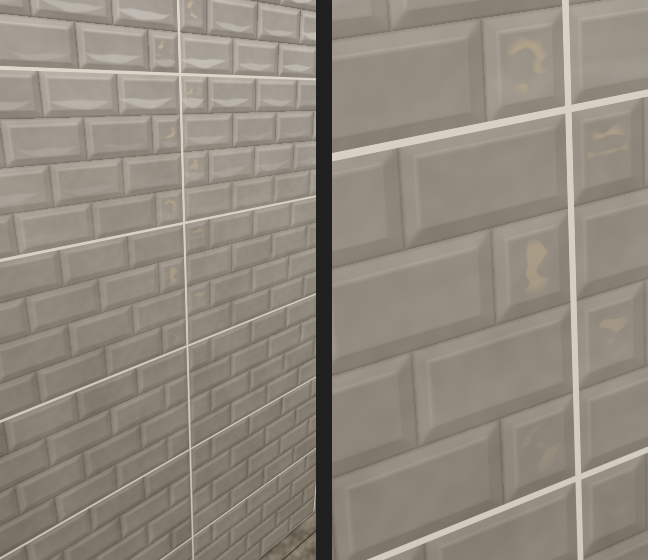
Left, the full canvas; right, a detail of the centre.
Reproduce this texture procedurally as a Shadertoy shader.

```glsl
// Glossy grey bevelled brick tiles in grouted panels, seen obliquely above a stone floor.

const float PANEL_BRICKS = 4.0;   // bricks across one panel
const float PANEL_ROWS = 4.0;     // rows down one panel
const float FLOOR_PANEL = 5.0;    // panel line where the wall meets the floor
const float BRICK_ASPECT = 1.8;   // brick width over its height
const float GROUT_HALF = 0.037;   // in brick heights
const float BEVEL = 0.16;         // in brick heights

const vec3 TILE_TOP = vec3(0.645, 0.615, 0.575);
const vec3 TILE_BOTTOM = vec3(0.495, 0.465, 0.415);
const vec3 GROUT = vec3(0.88, 0.85, 0.80);
const vec3 GLINT = vec3(0.69, 0.63, 0.53);
const vec3 SHEEN = vec3(0.80, 0.79, 0.76);
const vec3 STONE_DARK = vec3(0.35, 0.32, 0.27);
const vec3 STONE_LIGHT = vec3(0.60, 0.56, 0.49);

float hash(vec2 p) {
    vec3 q = fract(vec3(p.xyx) * 0.1031);
    q += dot(q, q.yzx + 33.33);
    return fract((q.x + q.y) * q.z);
}

float cornerSlope(vec2 cell, vec2 offset) {
    float angle = 6.2832 * hash(cell);
    return dot(vec2(cos(angle), sin(angle)), offset);
}

float gradientNoise(vec2 p) {
    vec2 i = floor(p), f = p - i;
    vec2 s = f * f * f * (f * (f * 6.0 - 15.0) + 10.0);
    vec2 e = vec2(1.0, 0.0);
    float low = mix(cornerSlope(i, f), cornerSlope(i + e, f - e), s.x);
    float high = mix(cornerSlope(i + e.yx, f - e.yx), cornerSlope(i + 1.0, f - 1.0), s.x);
    return mix(low, high, s.y);
}

// Maps a point on the view (origin at the upper left) to bricks across, panels down.
vec2 wallFromView(vec2 view) {
    mat3 viewFromWall = mat3(0.1332, 0.0161, 0.0929,
                             0.0417, 0.3073, 0.105,
                             0.3216, 0.1328, 1.0);
    vec3 h = inverse(viewFromWall) * vec3(view, 1.0);
    return h.xy / h.z;
}

// Brightness of the four sloping sides; edges = distances to left, top, right, bottom.
float bevelLight(vec4 edges, float width, float aa) {
    float d = min(min(edges.x, edges.y), min(edges.z, edges.w));
    vec4 weight = exp((d - edges) / 0.02);
    float side = dot(weight, vec4(0.025, 0.045, -0.03, -0.05)) / dot(weight, vec4(1.0));
    float slope = 1.0 - smoothstep(width - aa, width + aa, d);
    float rim = 1.0 - smoothstep(0.01, 0.025 + aa, abs(d - width));
    float groove = 1.0 - smoothstep(0.0, 0.025 + aa, d);
    return side * slope + rim * (0.015 + 0.5 * side) - 0.055 * groove;
}

// Bowl-shaped reflection low on a face; f runs from -1 to 1.
float crescent(vec2 f, float lift) {
    float lens = min(f.y - 0.42 + lift, 0.88 - 0.5 * f.x * f.x - f.y);
    return smoothstep(0.0, 0.16, lens);
}

vec3 tileColor(vec2 wall, float height, float aa) {
    // Running bond, turned half a brick in each neighbouring panel
    float panel = floor(wall.x / PANEL_BRICKS);
    float x = wall.x - panel * PANEL_BRICKS;
    float y = wall.y * PANEL_ROWS;
    float row = floor(y);
    float shift = 0.5 * mod(row + panel + 1.0, 2.0);
    float column = floor(x + shift);
    float left = max(column - shift, 0.0);
    float right = min(column + 1.0 - shift, PANEL_BRICKS);
    vec4 edges = vec4((x - left) * BRICK_ASPECT, y - row,
                      (right - x) * BRICK_ASPECT, row + 1.0 - y);
    vec2 face = (edges.xy - edges.zw) / (edges.xy + edges.zw) / 0.8;
    vec2 id = vec2(column + panel * 17.0, row);
    float rnd = hash(id + 40.0);
    float gloss = 1.0 - smoothstep(-0.4, 1.2, wall.y);

    // Base tone, uneven glaze and bevels
    vec2 p = vec2(wall.x * BRICK_ASPECT, y);
    vec3 color = mix(TILE_TOP, TILE_BOTTOM, smoothstep(0.0, 1.0, height));
    color += 0.02 * (rnd - 0.5) + 0.035 * gradientNoise(p * 0.8) + 0.02 * gradientNoise(p * 4.0);
    color += 0.012 * face.y * (1.0 - smoothstep(0.8, 1.0, abs(face.y)));
    color += bevelLight(edges, BEVEL, aa) * (0.9 + 0.8 * gloss);

    // Reflections, strongest in the upper rows
    float wobble = 0.2 * gradientNoise(p * 1.7 + 9.0);
    float shine = crescent(face + vec2(0.4 * (rnd - 0.5), wobble), 0.25 * rnd);
    color = mix(color, SHEEN, shine * gloss * (0.15 + 0.7 * rnd));
    float isHalf = step(right - left, 0.6);
    float inside = 1.0 - smoothstep(0.45, 0.8, length(face));
    float swirl = smoothstep(0.08, 0.25, gradientNoise(p * vec2(4.0, 6.0) + 3.0 * rnd));
    float fade = 1.0 - smoothstep(1.0, 2.4, wall.y);
    return mix(color, GLINT + 0.08 * gloss, isHalf * inside * swirl * fade * 0.85);
}

float groutMask(vec2 wall, float aa) {
    vec2 size = vec2(PANEL_BRICKS, 1.0);
    vec2 toLine = abs(wall - size * round(wall / size)) * vec2(BRICK_ASPECT, PANEL_ROWS);
    return 1.0 - smoothstep(GROUT_HALF - aa * 0.5, GROUT_HALF + aa * 0.5, min(toLine.x, toLine.y));
}

vec3 floorColor(vec2 view, float depth) {
    float grain = gradientNoise(view * 34.0) + 0.6 * gradientNoise(view * 95.0);
    vec3 color = mix(STONE_DARK, STONE_LIGHT, clamp(0.5 + 0.7 * grain, 0.0, 1.0));
    color *= 1.0 - 0.4 * (1.0 - smoothstep(0.01, 0.025, abs(depth - 0.36)));
    return color * mix(0.7, 1.0, smoothstep(0.0, 0.08, depth));
}

void mainImage(out vec4 fragColor, in vec2 fragCoord) {
    vec2 view = vec2(fragCoord.x, iResolution.y - fragCoord.y) / iResolution.y;
    vec2 wall = wallFromView(view);
    vec2 footprint = fwidth(wall) * vec2(BRICK_ASPECT, PANEL_ROWS);
    float aa = max(footprint.x, footprint.y);

    vec3 color = tileColor(wall, view.y, aa);
    color = mix(color, GROUT * (1.0 - 0.1 * view.y), groutMask(wall, aa));
    float depth = wall.y - FLOOR_PANEL;
    float edge = aa / PANEL_ROWS;
    color = mix(color, floorColor(view, depth), smoothstep(-edge, edge, depth));
    fragColor = vec4(color, 1.0);
}
```
